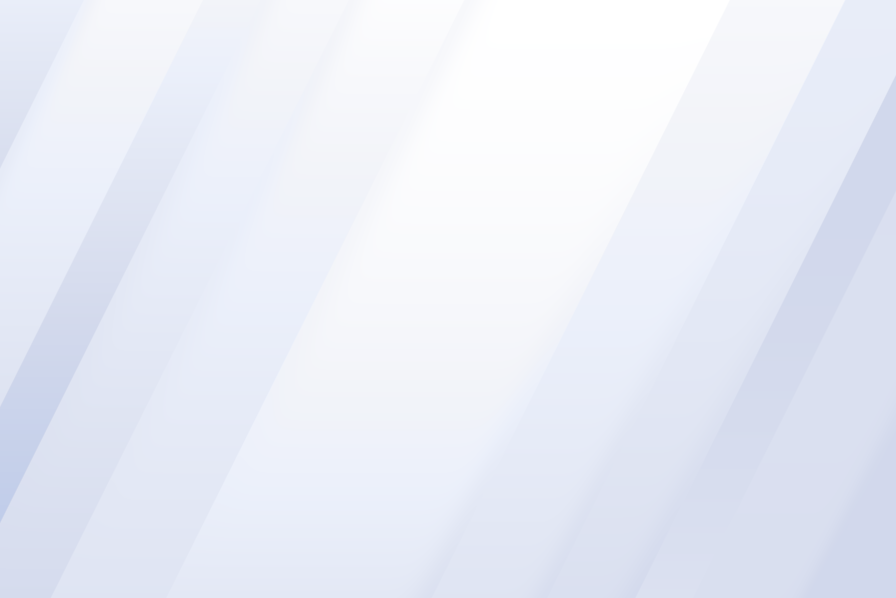
Reproduce this background procedurally as a Shadertoy shader.

```glsl
// Pale diagonal panels, mirrored about the centre, shading from white to soft blue.
// Each panel has a vertical tone curve, mapped through one shared colour ramp;
// the outer panels cast soft shadows on the neighbour nearer to the centre.

const float SLANT = 0.4985;   // horizontal run per unit of height
const int EDGES = 5;          // panel edges on each side of the centre

// Blends one more stop into the ramp
vec3 addStop(vec3 colour, vec3 next, float from, float to, float tone) {
    return mix(colour, next, clamp((tone - from) / (to - from), 0.0, 1.0));
}

// Tone 0 is white, tone 1 the deepest blue
vec3 paleRamp(float tone) {
    vec3 colour = vec3(1.0);
    colour = addStop(colour, vec3(0.950, 0.956, 0.976), 0.00, 0.20, tone);
    colour = addStop(colour, vec3(0.922, 0.940, 0.982), 0.20, 0.31, tone);
    colour = addStop(colour, vec3(0.880, 0.900, 0.953), 0.31, 0.48, tone);
    colour = addStop(colour, vec3(0.825, 0.850, 0.925), 0.48, 0.70, tone);
    colour = addStop(colour, vec3(0.750, 0.800, 0.915), 0.70, 1.00, tone);
    return colour;
}

// Parabola through the tones at the top, middle and bottom
float verticalTone(vec3 tones, float depth) {
    vec3 weights = vec3((1.0 - depth) * (1.0 - 2.0 * depth),
                        4.0 * depth * (1.0 - depth),
                        depth * (2.0 * depth - 1.0));
    return dot(tones, weights);
}

// Shadow that starts at an edge and fades towards the centre
float softShadow(float dist, float width, float aa) {
    float falloff = dist / width;
    return smoothstep(-aa, aa, dist) * exp(-falloff * falloff);
}

void mainImage(out vec4 fragColor, in vec2 fragCoord) {
    vec2 p = (fragCoord - 0.5 * iResolution.xy) / iResolution.y;
    float across = p.x - SLANT * p.y;
    float depth = 0.5 - p.y;
    float aa = 1.0 / iResolution.y;

    float edges[EDGES] = float[](0.222, 0.415, 0.5625, 0.659, 0.858);
    float shadows[EDGES] = float[](0.13, 0.12, 0.10, 0.0, 0.13);
    float widths[EDGES] = float[](0.034, 0.030, 0.030, 0.02, 0.024);

    // Top, middle and bottom tones, from the centre outwards
    vec3 leftTones[EDGES] = vec3[](
        vec3(0.04, 0.31, 0.50), vec3(0.12, 0.40, 0.66), vec3(0.20, 0.66, 1.10),
        vec3(0.12, 0.42, 0.72), vec3(0.34, 0.80, 1.10));
    vec3 rightTones[EDGES] = vec3[](
        vec3(0.13, 0.30, 0.50), vec3(0.36, 0.43, 0.58), vec3(0.72, 0.70, 0.56),
        vec3(0.62, 0.58, 0.60), vec3(0.70, 0.70, 0.72));

    // Left shadows are strongest at the top, right ones at the bottom
    bool onLeft = across < 0.0;
    float shadowFade = smoothstep(0.0, 1.0, onLeft ? 1.0 - depth : depth);

    // Stack the panels outwards over the bright central one
    float tone = verticalTone(vec3(0.0, 0.13, 0.44), depth);
    float shade = 0.0;
    for (int i = 0; i < EDGES; i++) {
        float inside = edges[i] - abs(across);
        float panel = verticalTone(onLeft ? leftTones[i] : rightTones[i], depth);
        tone = mix(tone, panel, smoothstep(aa, -aa, inside));
        shade += shadows[i] * softShadow(inside, widths[i], aa);
    }

    fragColor = vec4(paleRamp(tone + shade * shadowFade), 1.0);
}
```
